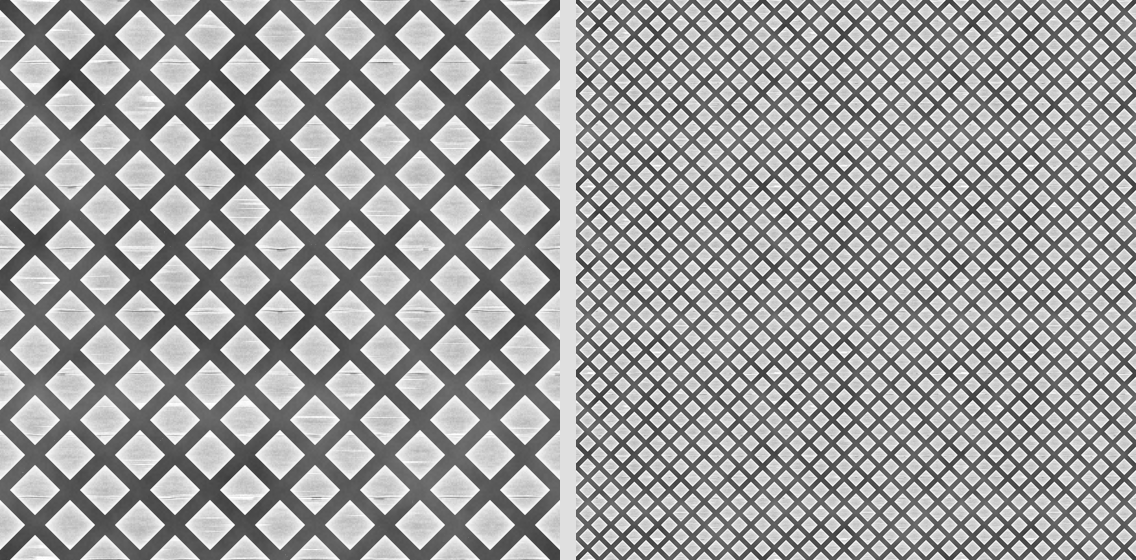
Left: one tile. Right: repeated 3 by 3.
Give the GLSL for this pattern, as a WebGL 2 fragment shader.

```glsl
#version 300 es
precision highp float;
// Dark diagonal lattice over pale worn planks, glowing at the edge of each diamond.
#define REPEATS 8.0
#define PLANKS 9.0
#define DIAMOND_HALF 0.36
#define GLOW_REACH 0.085
#define WOOD_GREY 0.765
#define LATTICE_GREY 0.335
#define LATTICE_CLOUDS 0.27
#define STREAK_GAIN 0.17
#define SEAM_HALF 0.0013

uniform vec2 u_resolution;
out vec4 fragColor;

float hash(vec2 cell, uint seed) {
    uvec2 c = uvec2(cell);
    uint h = c.x * 1597u + c.y * 51749u + seed * 7919u;
    h = (h ^ (h >> 16)) * 73244475u;
    h = (h ^ (h >> 15)) * 73244475u;
    h ^= h >> 16;
    return float(h & 65535u) / 65535.0;
}

// Value noise that wraps over the unit square.
float noise(vec2 p, vec2 cells, uint seed) {
    vec2 q = p * cells;
    vec2 i = floor(q), f = fract(q);
    f = f * f * (3.0 - 2.0 * f);
    vec2 a = mod(i, cells), b = mod(i + 1.0, cells);
    return mix(mix(hash(a, seed), hash(vec2(b.x, a.y), seed), f.x),
               mix(hash(vec2(a.x, b.y), seed), hash(b, seed), f.x), f.y);
}

float clouds(vec2 p) {
    float sum = 0.0, weight = 0.5, cells = 7.0;
    for (uint octave = 0u; octave < 5u; octave++) {
        sum += weight * noise(p, vec2(cells), octave);
        weight *= 0.55;
        cells *= 2.0;
    }
    return sum / 1.055;
}

float latticeShade(vec2 p) {
    float shade = LATTICE_GREY + LATTICE_CLOUDS * (clouds(p) - 0.48);
    shade += 0.025 * (noise(p, vec2(256.0), 11u) - 0.5);
    // sparse pale flecks
    float fleck = smoothstep(0.93, 1.0, noise(p, vec2(300.0), 12u));
    return shade + 0.12 * fleck * smoothstep(0.72, 0.9, noise(p, vec2(20.0), 13u));
}

float woodShade(vec2 p) {
    // fine grain and speckle
    float shade = WOOD_GREY;
    shade += 0.07 * (noise(p, vec2(12.0, 190.0), 21u) - 0.5);
    shade += 0.05 * (noise(p, vec2(90.0, 300.0), 22u) - 0.5);
    shade += 0.07 * (noise(p, vec2(384.0), 23u) - 0.5);
    shade += 0.05 * (noise(p, vec2(5.0, 18.0), 24u) - 0.5);

    // clustered pale scratches along the grain
    vec2 bent = p + vec2(0.0, 0.002 * noise(p, vec2(9.0), 25u));
    float scratch = smoothstep(0.72, 0.92, noise(bent, vec2(11.0, 250.0), 26u));
    float cluster = smoothstep(0.45, 0.75, noise(p, vec2(7.0, 36.0), 27u));
    shade += STREAK_GAIN * scratch * cluster;

    // ragged seams: pale rim, broken dark gap, chipped patches
    float seam = round(p.y * PLANKS) / PLANKS;
    vec2 along = vec2(p.x, seam);
    float offset = p.y - seam + 0.002 * (noise(along, vec2(40.0, PLANKS), 31u) - 0.5);
    float rimWidth = 0.002 + 0.005 * noise(along, vec2(28.0, PLANKS), 32u);
    float rim = 1.0 - smoothstep(0.6 * rimWidth, rimWidth, abs(offset - 0.001));
    shade += 0.16 * rim * (0.4 + 0.6 * noise(p, vec2(30.0, 320.0), 33u));
    float gap = 1.0 - smoothstep(0.4 * SEAM_HALF, 1.4 * SEAM_HALF, abs(offset));
    shade -= 0.27 * gap * smoothstep(0.2, 0.6, noise(along, vec2(14.0, PLANKS), 34u));
    float chip = smoothstep(0.7, 0.85, noise(along, vec2(46.0, PLANKS), 35u));
    chip *= 1.0 - smoothstep(0.0015, 0.003, abs(offset + 0.0015));
    return shade - 0.2 * chip;
}

void main() {
    vec2 p = gl_FragCoord.xy / u_resolution;

    // diagonal cell coordinates, zero at the diamond centres
    vec2 grid = p * REPEATS;
    vec2 diagonal = abs(fract(vec2(grid.x + grid.y, grid.x - grid.y)) - 0.5);
    vec2 inset = DIAMOND_HALF - diagonal;
    float pixel = 1.5 * REPEATS / min(u_resolution.x, u_resolution.y);
    float diamond = clamp(min(inset.x, inset.y) / pixel + 0.5, 0.0, 1.0);

    // brightness gathers along the edges and in the corners
    vec2 fade = 1.0 - exp(-max(inset, 0.0) / GLOW_REACH);
    float glow = 1.0 - fade.x * fade.y;
    float wood = mix(woodShade(p), 1.0, glow);

    float shade = mix(latticeShade(p), wood, diamond);
    fragColor = vec4(vec3(clamp(shade, 0.0, 1.0)), 1.0);
}
```
